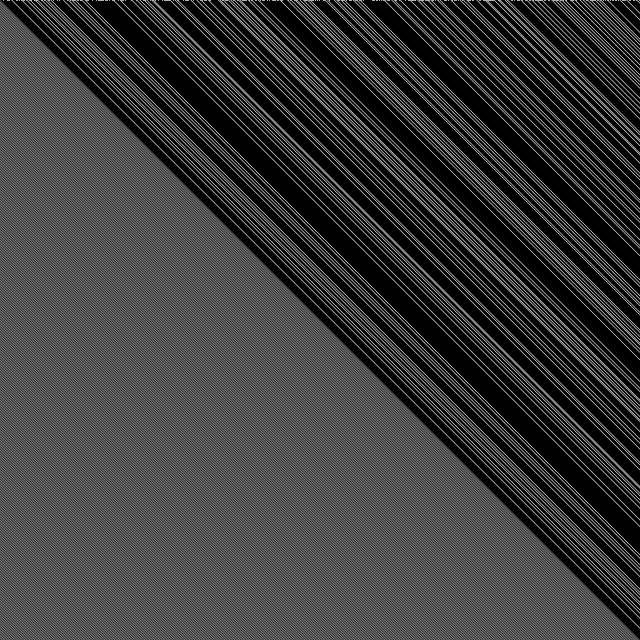
Reproduce this pattern procedurally as a Shadertoy shader.

```glsl
// Fine diagonal hatching below a diagonal, with scattered thin stripes on black above it.

const float CELLS = 768.0;       // grid cells across the canvas
const float HATCH_PERIOD = 3.0;  // one bright cell in three
const float SLOT = 4.0;          // room for one scattered stripe
const vec3 INK = vec3(1.0);
const vec3 GROUND = vec3(0.0);

// Quiet bands without stripes: centre and half width, in cells past the diagonal
const vec2 QUIET[9] = vec2[9](
    vec2(5.0, 6.0), vec2(21.0, 4.0), vec2(122.0, 14.0),
    vec2(194.0, 10.0), vec2(323.0, 12.0), vec2(382.0, 7.0),
    vec2(449.0, 10.0), vec2(568.0, 4.0), vec2(620.0, 4.0));

float hash(float n, float seed) {
    vec2 p = fract(vec2(n, n + seed) * vec2(0.1031, 0.1137));
    p += dot(p, p.yx + 33.33);
    return fract((p.x + p.y) * p.x);
}

// Running integral of a unit tent filter
float tentIntegral(float x) {
    x = clamp(x, -1.0, 1.0);
    return x - 0.5 * x * abs(x);
}

// Filtered brightness of a line one cell wide
float thinLine(float offset, float reach) {
    return tentIntegral((offset + 0.5) / reach) - tentIntegral((offset - 0.5) / reach);
}

// Regular hatch, settling to its mean where pixels are too coarse to hold it
float hatch(float d, float reach, float coarse) {
    float offset = mod(d, HATCH_PERIOD);
    float lines = thinLine(offset, reach) + thinLine(offset - HATCH_PERIOD, reach);
    return mix(lines, 1.0 / HATCH_PERIOD, coarse);
}

bool isQuiet(float d) {
    for (int i = 0; i < 9; i++) {
        if (abs(d - QUIET[i].x) < QUIET[i].y) return true;
    }
    return false;
}

// Randomly placed stripes, summed over this slot and both neighbours
float stripes(float d, float reach, float density) {
    float slot = floor(d / SLOT);
    float light = 0.0;
    for (float k = -1.0; k <= 1.0; k++) {
        float id = slot + k;
        float place = id * SLOT + floor(3.0 * hash(id, 7.0));
        if (place > 0.0 && !isQuiet(place) && hash(id, 19.0) < density) {
            light += thinLine(d - place, reach);
        }
    }
    return min(light, 1.0);
}

// Random bright cells along the top edge
float seedRow(vec2 cell, float pixel) {
    float row = clamp((cell.y - CELLS + 1.0) / pixel + 0.5, 0.0, 1.0);
    return row * step(0.5, hash(floor(cell.x), 41.0)) / max(pixel, 1.0);
}

void mainImage(out vec4 fragColor, in vec2 fragCoord) {
    vec2 cell = fragCoord / iResolution.xy * CELLS;
    float pixel = CELLS / min(iResolution.x, iResolution.y);
    float coarse = smoothstep(1.0, 1.4, pixel);    // 0 when each cell has its own pixel
    float reach = pixel * mix(0.55, 1.4, coarse);  // crisp up close, soft from afar
    float d = cell.x + cell.y - CELLS;             // cells past the main diagonal

    float above = smoothstep(-pixel, pixel, d);
    float light = mix(hatch(d, reach, coarse), stripes(d, reach, 0.68), above);
    light = max(light, seedRow(cell, pixel));

    fragColor = vec4(mix(GROUND, INK, light), 1.0);
}
```
